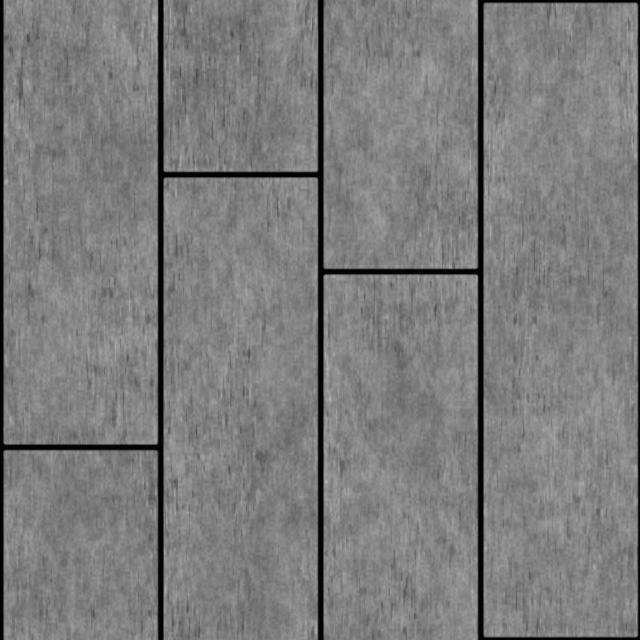
A Shadertoy shader for this texture:

```glsl
const float COLUMNS = 4.0;
const vec4 JOINT_HEIGHTS = vec4(0.301, 0.727, 0.5755, 0.0);
const float SEAM_SHIFT = 0.0012;
const float SEAM_HALF_WIDTH = 0.0043;
const float CORNER_RADIUS = 0.004;
const float EDGE_SOFTNESS = 0.002;
const vec3 SEAM_COLOR = vec3(0.006);
const vec3 PLANK_COLOR = vec3(0.506);
const float PLANK_VARIATION = 0.02;
const float CLOUD_STRENGTH = 0.07;
const float PATCH_STRENGTH = 0.11;
const float MOTTLE_STRENGTH = 0.07;
const float GRAIN_STRENGTH = 0.10;
const float SPECKLE_STRENGTH = 0.12;
const float CRACK_STRENGTH = 0.12;
const float SCRATCH_STRENGTH = 0.09;

float hash(vec2 p) {
    vec3 q = fract(p.xyx * vec3(0.1031, 0.1030, 0.0973));
    q += dot(q, q.yzx + 33.33);
    return fract((q.x + q.y) * q.z);
}

float noise(vec2 p) {
    vec2 cell = floor(p);
    vec2 f = fract(p);
    f = f * f * (3.0 - 2.0 * f);
    float low = mix(hash(cell), hash(cell + vec2(1, 0)), f.x);
    float high = mix(hash(cell + vec2(0, 1)), hash(cell + vec2(1, 1)), f.x);
    return mix(low, high, f.y);
}

float fbm(vec2 p) {
    float sum = 0.0;
    float weight = 0.5;
    for (int i = 0; i < 4; i++) {
        sum += weight * noise(p);
        p = p * 2.03 + 17.3;
        weight *= 0.5;
    }
    return sum / 0.9375;
}

float roundedBox(vec2 p, vec2 halfSize, float radius) {
    vec2 d = abs(p) - halfSize + radius;
    return length(max(d, 0.0)) + min(max(d.x, d.y), 0.0) - radius;
}

// Brightness offset of the weathered wood, p in canvas units on one plank
float woodTone(vec2 p, float seed, float edgeDistance) {
    vec2 q = p + vec2(seed * 3.0 + 1.0, seed * 5.0 + 1.0);
    q.x += 0.012 * (fbm(q * vec2(9.0, 4.0)) - 0.5);

    // Broad stains, mottling and worn areas
    float clouds = noise(q * vec2(8.0, 4.5) + 3.0) - 0.5;
    float patches = fbm(q * vec2(24.0, 13.0)) - 0.5;
    float mottle = noise(q * vec2(72.0, 50.0) + 31.0) - 0.5;
    float wear = smoothstep(0.3, 0.7, fbm(q * vec2(18.0, 5.0) + 40.0));
    float edgeWear = exp(-edgeDistance * 55.0);

    // Fine fibres, pores and marks
    float grain = 0.6 * noise(q * vec2(290.0, 34.0))
                + 0.4 * noise(q * vec2(330.0, 100.0) + 9.0) - 0.5;
    float speckle = 0.6 * noise(q * vec2(270.0, 250.0))
                  + 0.4 * noise(q * vec2(135.0, 115.0) + 5.0) - 0.5;
    float cracks = smoothstep(0.72, 0.98, noise(q * vec2(260.0, 50.0) + 71.0));
    float scratches = smoothstep(0.74, 0.98, noise(q * vec2(300.0, 70.0) + 23.0));

    float tone = PLANK_VARIATION * (hash(vec2(seed, 8.0)) - 0.5);
    tone += CLOUD_STRENGTH * clouds + PATCH_STRENGTH * patches;
    tone += MOTTLE_STRENGTH * mottle;
    tone += GRAIN_STRENGTH * grain * (0.6 + 0.8 * wear + 0.5 * edgeWear);
    tone += SPECKLE_STRENGTH * speckle;
    tone -= CRACK_STRENGTH * cracks * (0.3 + 0.7 * wear);
    tone += SCRATCH_STRENGTH * scratches * (0.25 + 0.4 * wear + 0.7 * edgeWear);
    return tone;
}

void mainImage(out vec4 fragColor, in vec2 fragCoord) {
    vec2 uv = fragCoord / iResolution.xy;
    float pixel = 1.0 / min(iResolution.x, iResolution.y);

    // One plank per column, wrapped vertically at its own joint
    float x = fract(uv.x - SEAM_SHIFT) * COLUMNS;
    int column = int(x);
    float along = fract(uv.y - JOINT_HEIGHTS[column]);
    vec2 plankSize = vec2(1.0 / COLUMNS, 1.0);
    vec2 p = (vec2(fract(x), along) - 0.5) * plankSize;
    float d = roundedBox(p, 0.5 * plankSize - SEAM_HALF_WIDTH, CORNER_RADIUS);

    // Wood with a faint worn rim just inside the edge
    float inside = max(-d, 0.0);
    vec3 wood = PLANK_COLOR + woodTone(p + 0.5, float(column) + 1.0, inside);
    wood += 0.025 * smoothstep(0.002, 0.004, inside) * (1.0 - smoothstep(0.004, 0.008, inside));

    // Dark open seams
    float softness = max(EDGE_SOFTNESS, 0.75 * pixel);
    float seam = smoothstep(-softness, softness, d);
    fragColor = vec4(clamp(mix(wood, SEAM_COLOR, seam), 0.0, 1.0), 1.0);
}
```
